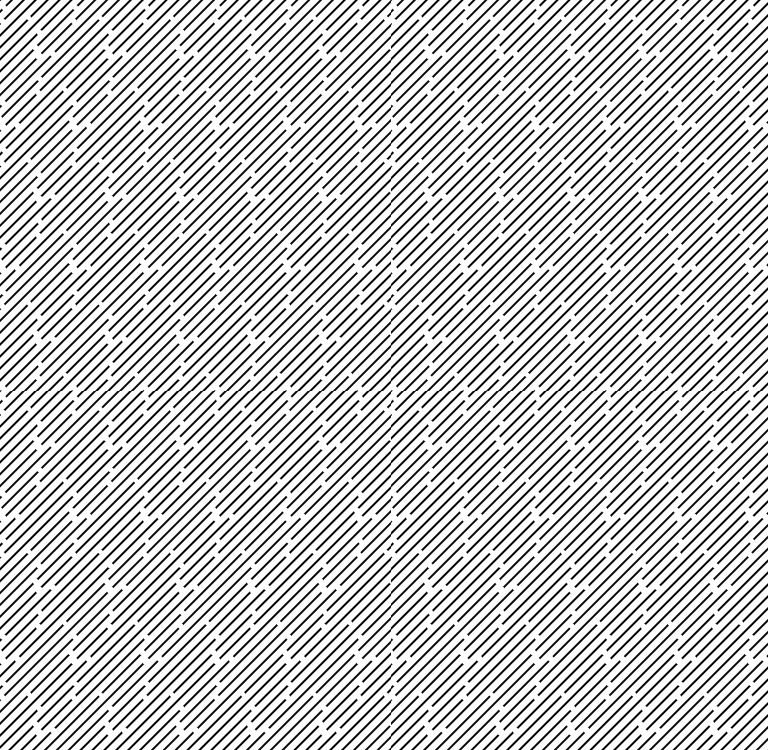
Give the GLSL for this pattern, as a Shadertoy shader.

```glsl
// Fine diagonal hatching of broken lines, in square tiles with slightly offset seams.

const float CELLS_PER_HEIGHT = 10.517; // break cells down the canvas
const float TILE_SIZE = 5.483;         // seam spacing, in cells
const float LINES_PER_CELL = 6.0;
const float HALF_WIDTH = 0.0139;       // half line thickness, in cells
const float SQRT2 = 1.41421;
const vec3 PAPER = vec3(0.995);
const vec3 INK = vec3(0.02);

// Positive inside a break that recurs every two cells.
float breakAt(float along, float centre, float halfGap) {
    return halfGap - abs(mod(along - centre + 1.0, 2.0) - 1.0);
}

// Breaks for each of the three kinds of line.
float lineBreaks(float along, float kind) {
    if (kind < 0.5) {
        return max(breakAt(along, 0.243, 0.030), breakAt(along, 1.549, 0.028));
    }
    if (kind < 1.5) {
        float pair = max(breakAt(along, 0.059, 0.026), breakAt(along, 0.910, 0.023));
        return max(pair, breakAt(along, 1.497, 0.029));
    }
    return max(breakAt(along, 0.035, 0.028), breakAt(along, 1.545, 0.036));
}

// Signed distance to the hatching, with y pointing down.
float hatchDistance(vec2 p) {
    float rank = (p.x + p.y) * LINES_PER_CELL;
    float index = floor(rank + 0.5);
    float offset = (rank - index) / LINES_PER_CELL;
    float group = floor((index + 0.5) / 3.0);

    // Each group of three lines slides half a cell along the diagonal.
    float along = p.x - 0.5 * offset + 0.5 * group;
    float across = abs(offset) / SQRT2 - HALF_WIDTH;
    return max(across, SQRT2 * lineBreaks(along, index - 3.0 * group));
}

void mainImage(out vec4 fragColor, in vec2 fragCoord) {
    float pixel = CELLS_PER_HEIGHT / iResolution.y;
    vec2 p = vec2(fragCoord.x, iResolution.y - fragCoord.y) * pixel;

    // Restart the hatching at every seam, from the upper left.
    float d = hatchDistance(mod(p, TILE_SIZE));
    float coverage = clamp(0.5 - d / pixel, 0.0, 1.0);
    fragColor = vec4(mix(PAPER, INK, coverage), 1.0);
}
```
